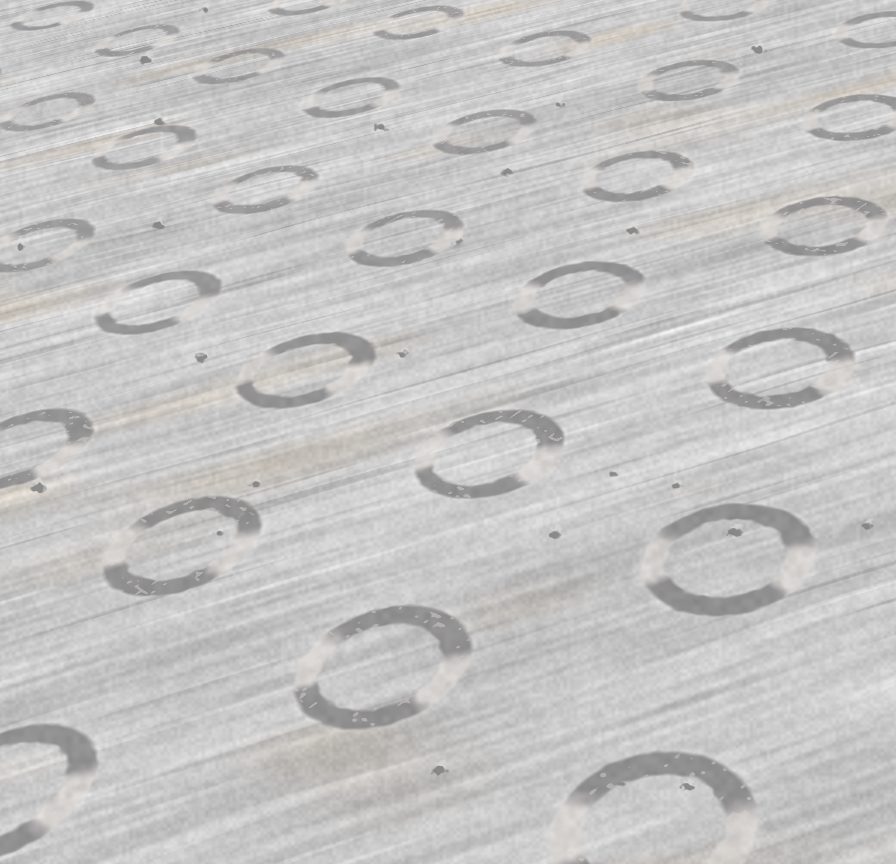
This texture is drawn by a WebGL 2 fragment shader. Its source:

```glsl
#version 300 es
precision highp float;
uniform vec2 u_resolution;
out vec4 fragColor;

float hash(vec2 p) {
  vec3 q = fract(p.xyx * vec3(0.1031, 0.1030, 0.0973));
  q += dot(q, q.yzx + 33.33);
  return fract((q.x + q.y) * q.z);
}

vec2 hash2(vec2 p) {
  return vec2(hash(p), hash(p + 71.7));
}

float noise(vec2 p) {
  vec2 i = floor(p), f = fract(p);
  f = f * f * (3.0 - 2.0 * f);
  return mix(mix(hash(i), hash(i + vec2(1, 0)), f.x),
             mix(hash(i + vec2(0, 1)), hash(i + vec2(1, 1)), f.x), f.y);
}

// Lattice steps to the slab plane, with axes 60 degrees apart
vec2 toPlane(vec2 q) {
  return vec2(q.x + 0.5 * q.y, 0.866 * q.y);
}

// Brushed concrete: streaks run along the second lattice axis
vec3 concrete(vec2 lattice, vec2 canvas) {
  vec2 l = lattice + 40.0;
  l.x += 0.03 * noise(l * 2.0);
  float patches = noise(l * vec2(2.2, 0.9));
  float broad = noise(l * vec2(7.0, 0.8));
  float streak = noise(l * vec2(19.0, 1.7));
  float fine = noise(l * vec2(43.0, 3.5));
  float grain = noise(canvas * 260.0);
  float mottle = noise(canvas * 90.0);
  float tone = 0.787 + 0.05 * (patches - 0.5) + 0.06 * (broad - 0.5)
    + 0.08 * (streak - 0.5) + 0.08 * (fine - 0.5)
    + 0.06 * (grain - 0.5) + 0.04 * (mottle - 0.5);
  // Dark scratches and pale ridges
  float scratch = noise(l * vec2(34.0, 1.3) + 9.0);
  tone -= 0.09 * smoothstep(0.72, 0.95, scratch) * smoothstep(0.3, 0.7, broad);
  tone += 0.06 * smoothstep(0.75, 0.95, noise(l * vec2(26.0, 1.1) + 23.0));
  // Faint warm stains
  float stain = smoothstep(0.6, 0.95, noise(l * vec2(3.1, 1.3) + 5.0));
  return tone * mix(vec3(1.003, 1.0, 1.001), vec3(1.01, 0.98, 0.94), stain);
}

// Sparse pits and crumbs, each with a pale lower edge
vec3 addCrumbs(vec3 color, vec2 canvas) {
  vec2 grid = canvas * 15.0, id = floor(grid);
  vec2 d = fract(grid) - 0.25 - 0.5 * hash2(id + 3.0);
  float size = 0.05 + 0.06 * hash(id + 17.0);
  float ragged = 0.09 * (noise(grid * 18.0) - 0.5);
  float present = step(0.92, hash(id + 51.0));
  float pale = 1.0 - smoothstep(size - 0.03, size + 0.03, length(d - vec2(0.02, 0.05)) + ragged);
  float pit = 1.0 - smoothstep(size - 0.04, size + 0.02, length(d * vec2(0.8, 1.3)) + ragged);
  color = mix(color, vec3(0.87), 0.6 * present * pale);
  return mix(color, vec3(0.44), 0.75 * present * pit);
}

void main() {
  vec2 canvas = gl_FragCoord.xy / u_resolution.x;
  vec2 down = vec2(canvas.x, u_resolution.y / u_resolution.x - canvas.y);

  // Perspective: canvas to lattice coordinates
  mat3 view = mat3(0.1426, 0.0382, -0.102,
                   0.3086, -0.0694, 0.033,
                   0.6426, 0.3285, 1.0);
  vec3 h = inverse(view) * vec3(down, 1.0);
  vec2 lattice = h.xy / h.z;
  vec3 color = addCrumbs(concrete(lattice, canvas), canvas);

  // One round groove per lattice point, slightly varied
  vec2 id = round(lattice);
  vec2 vary = hash2(id + 30.0) - 0.5;
  vec2 rel = toPlane(lattice - id) - 0.025 * vary;
  float radius = 0.245 * (1.0 + 0.05 * (hash(id + 90.0) - 0.5));
  float wobble = 0.06 * (noise(rel * 36.0 + id * 7.0 + 60.0) - 0.5);
  float r = length(rel) / radius + 0.6 * wobble;
  float core = length(rel - 0.016 * vary.yx - vec2(-0.006, -0.004)) / radius + wobble;
  float soft = 0.02 + 0.5 * length(fwidth(toPlane(lattice))) / radius;
  float outer = 1.0 - smoothstep(1.0 - soft, 1.0 + soft, r);
  float groove = outer * smoothstep(0.70 - soft, 0.70 + soft, core);

  // Worn pale lip, then shadow on two opposite arcs
  float lip = smoothstep(0.94, 1.0, r) * (1.0 - smoothstep(1.02, 1.12, r));
  color += 0.04 * lip * noise(rel * 25.0 + id * 5.0 + 80.0);
  float turn = 2.0 + 0.25 * vary.x;
  float facing = dot(rel, vec2(cos(turn), sin(turn))) / max(length(rel), 0.001) + wobble;
  float shade = max(smoothstep(0.15, 0.5, facing), smoothstep(0.45, 0.65, -facing));
  float dust = noise(canvas * 130.0) - 0.5;
  vec3 shadow = vec3(0.555, 0.55, 0.555) + 0.05 * smoothstep(0.85, 1.3, h.z * 0.0 + 1.0 - 0.102 * lattice.x)
    + 0.06 * dust;
  vec3 litWall = vec3(0.86, 0.845, 0.83) + 0.10 * dust;
  color = mix(color, mix(litWall, shadow, shade), groove * mix(0.7, 0.95, shade));

  // Chipped specks inside some grooves
  float chip = smoothstep(0.80, 0.9, noise(rel * 55.0 + id * 13.0 + 90.0));
  color = mix(color, vec3(0.84, 0.82, 0.80), 0.5 * chip * groove * step(0.5, hash(id + 12.0)));

  fragColor = vec4(clamp(color, 0.0, 1.0), 1.0);
}
```
